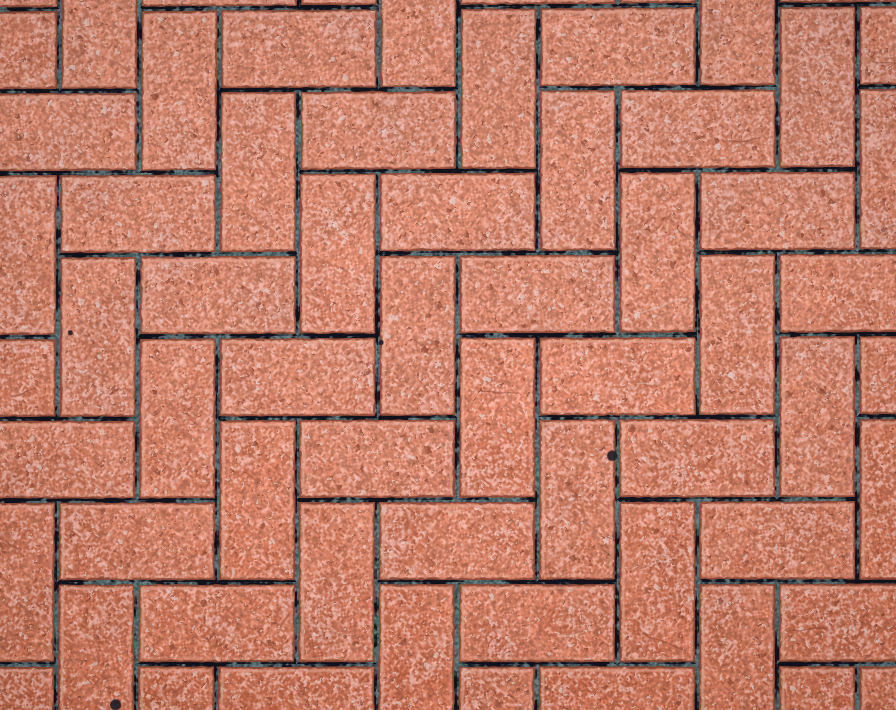
This texture is drawn by a WebGL 2 fragment shader. Its source:

```glsl
#version 300 es
precision highp float;
// Herringbone clay paving: each unit cell finds the 2x1 brick it belongs to
// from its diagonal index; a rounded box distance cuts the joints, and value
// noise adds grain, dust, rust, pale chips, dark seeds and thin scratches.

#define CELLS vec2(11.23, 8.64)
#define OFFSET vec2(0.253, 0.917)
#define JOINT 0.027
#define CORNER 0.015
#define JITTER 0.006
#define CLAY vec3(0.845, 0.535, 0.435)
#define DUST vec3(0.79, 0.60, 0.56)
#define RUST vec3(0.78, 0.39, 0.26)
#define EDGE vec3(0.53, 0.27, 0.20)
#define GAP vec3(0.07, 0.07, 0.11)
#define SILT vec3(0.38, 0.47, 0.48)

uniform vec2 u_resolution;
out vec4 fragColor;

float hash(vec2 p) {
    vec3 q = fract(p.xyx * 0.1031);
    q += dot(q, q.yzx + 33.33);
    return fract((q.x + q.y) * q.z);
}

vec2 hash2(vec2 p) {
    return vec2(hash(p + 17.3), hash(p + 51.7));
}

float noise(vec2 p) {
    vec2 i = floor(p), f = fract(p);
    f = f * f * (3.0 - 2.0 * f);
    return mix(mix(hash(i), hash(i + vec2(1, 0)), f.x),
               mix(hash(i + vec2(0, 1)), hash(i + vec2(1, 1)), f.x), f.y);
}

float segment(vec2 p, vec2 a, vec2 b) {
    vec2 ab = b - a;
    return length(p - a - ab * clamp(dot(p - a, ab) / dot(ab, ab), 0.0, 1.0));
}

// Centre (xy) and half size (zw) of the brick covering a cell; y runs down.
vec4 herringbone(vec2 cell) {
    float k = mod(cell.x - cell.y - 2.0, 4.0);
    if (k < 1.5) return vec4(cell.x + 1.0 - floor(k + 0.5), cell.y + 0.5, 1.0, 0.5);
    return vec4(cell.x + 0.5, cell.y + step(2.5, k), 0.5, 1.0);
}

// Coverage of jittered dots, one chance per grid square.
float dots(vec2 p, float chance, float radius, float soft) {
    vec2 id = floor(p);
    float size = radius * (0.5 + hash(id + 5.1));
    float d = length(fract(p) - mix(vec2(0.25), vec2(0.75), hash2(id))) - size;
    return step(hash(id + 9.4), chance) * (1.0 - smoothstep(-soft, soft, d));
}

void main() {
    vec2 uv = gl_FragCoord.xy / u_resolution;
    float px = CELLS.y / u_resolution.y;

    // Grid position with the slight skew of hand laid rows
    vec2 p = vec2(uv.x, 1.0 - uv.y) * CELLS + OFFSET;
    p += vec2(0.05 * (1.0 - uv.y) * (1.0 - uv.x), 0.07 * (uv.x - 0.5) * uv.y);

    // Brick distance
    vec4 brick = herringbone(floor(p));
    float tone = hash(brick.xy * 2.0 + 3.0);
    vec2 q = p - brick.xy + JITTER * (hash2(brick.xy * 2.0) - 0.5);
    float wobble = 0.014 * (noise(p * 11.0) - 0.5);
    vec2 a = abs(q) - brick.zw + JOINT + CORNER + wobble;
    float d = length(max(a, 0.0)) + min(max(a.x, a.y), 0.0) - CORNER;
    float upright = step(a.y, a.x);
    float side = mix(q.y, q.x, upright);

    // Fired clay body with rust blotches and pale dust
    vec2 turned = mat2(0.8, 0.6, -0.6, 0.8) * p;
    float blotch = noise(turned * 2.3 + tone * 20.0);
    float fine = noise(turned * 8.0 + 40.0);
    float grain = noise(turned * 21.0 + 90.0);
    float grit = noise(mat2(0.6, 0.8, -0.8, 0.6) * p * 38.0);
    vec2 c = uv - 0.5;
    float rust = 0.1 + 0.6 * (0.5 - uv.y) + 0.5 * dot(c, c) + 0.2 * (tone - 0.5)
               + 0.3 * (blotch - 0.5) + 0.35 * (fine - 0.5);
    vec3 face = mix(CLAY, RUST, clamp(rust, 0.0, 1.0));
    float dust = smoothstep(0.46, 0.74, 0.35 * grain + 0.45 * grit + 0.2 * blotch);
    face = mix(face, DUST, 0.85 * dust);
    face *= 1.0 + 0.16 * (grain - 0.5) + 0.34 * (grit - 0.5) + 0.03 * (tone - 0.5);

    // Pale chips and dark pits at three scales
    vec2 ragged = 0.06 * vec2(grit - 0.5, grain - 0.5);
    for (int i = 0; i < 3; i++) {
        float scale = 6.0 + 4.0 * float(i);
        float soft = 0.02 + 0.4 * px * scale;
        vec2 at = (turned + ragged) * scale + 13.0 * float(i);
        face = mix(face, vec3(0.88, 0.78, 0.76), 0.75 * dots(at, 0.15, 0.14, soft));
        face = mix(face, EDGE, 0.65 * dots(at + 31.5, 0.13, 0.14, soft));
    }

    // A few scratches, dark or chalky
    vec2 id = floor(p);
    vec2 start = mix(vec2(0.15), vec2(0.45), hash2(id + 2.0));
    vec2 end = mix(vec2(0.5), vec2(0.88), hash2(id + 7.0));
    start.y = mix(start.y, 1.0 - start.y, step(0.4, tone));
    float line = segment(fract(p) + 0.05 * (fine - 0.5), start, end) - 0.008;
    float scratch = step(hash(id + 30.0), 0.09) * (1.0 - smoothstep(-px, px, line));
    vec3 mark = mix(EDGE, vec3(0.88, 0.76, 0.72), step(0.5, hash(id + 61.0)));
    face = mix(face, mark, 0.6 * scratch);

    // Pale arris, brightest on upper and left sides, and a thin dark rim
    float lit = 1.0 - smoothstep(0.0, 0.032, abs(d + 0.05));
    face = mix(face, vec3(0.90, 0.65, 0.57), lit * mix(0.65, 0.35, step(0.0, side)));
    float rim = smoothstep(-0.034, -0.01, d + 0.024 * (grain - 0.5));
    face = mix(face, EDGE, 0.92 * rim);

    // Joints in shadow on one side, with gritty silt where they run vertically
    float silt = 0.55 * noise(p * 4.0 + 70.0) + 0.45 * grain + 0.18 * upright;
    silt = smoothstep(0.42, 0.72, silt - 0.09 * sign(side));
    vec3 joint = mix(GAP, SILT * (0.7 + 0.6 * grit), 0.85 * silt);
    vec3 color = mix(face, joint, smoothstep(-0.5 * px, 0.5 * px, d));

    // Scattered dark seeds, then light falling off to the corners
    float seed = dots(p * 1.3 + 4.0, 0.035, 0.07, px * 1.3);
    color = mix(color, GAP * 1.3, 0.85 * seed);
    color *= 1.03 - 0.26 * dot(c, c);
    fragColor = vec4(clamp(color, 0.0, 1.0), 1.0);
}
```
